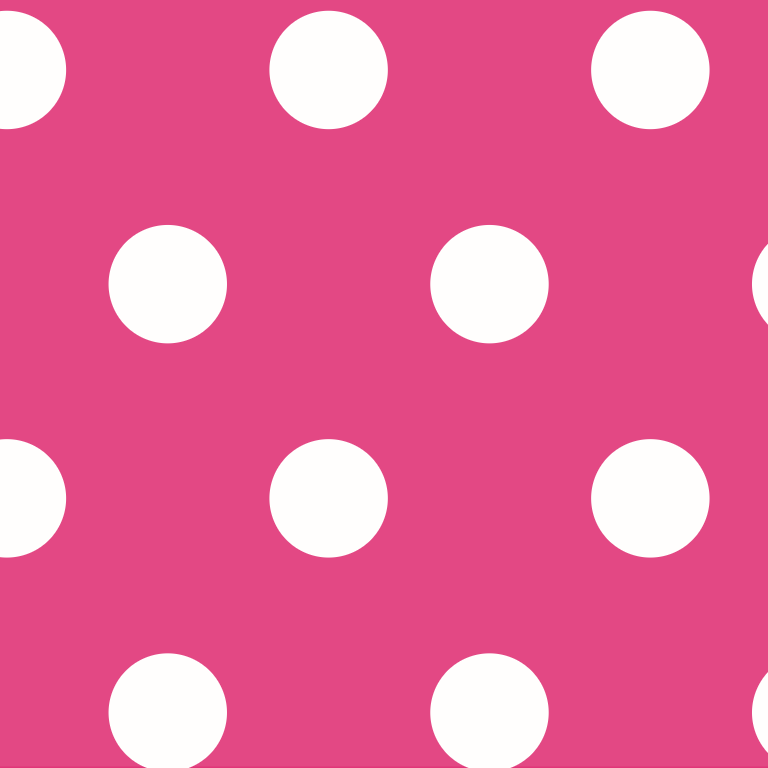
Reproduce this pattern procedurally as a Shadertoy shader.

```glsl
// Staggered polka dots: flat white discs on a pink ground.
// Each point is folded into its nearest lattice cell, with alternate rows
// shifted half a pitch, then shaded by the distance to that cell's disc.

const vec3 PINK = vec3(0.890, 0.282, 0.518);
const vec3 DEEP_PINK = vec3(0.88, 0.21, 0.47);
const vec3 WHITE = vec3(1.0, 0.996, 0.992);

const vec2 DOT_PITCH = vec2(0.4189, 0.2789);
const vec2 DOT_ORIGIN = vec2(0.0090, 0.9089);
const float DOT_RADIUS = 0.0771;
const float HEM_HEIGHT = 0.002;

// Offset from the nearest lattice point, odd rows shifted by half a pitch
vec2 staggeredCell(vec2 p, vec2 pitch) {
    vec2 grid = p / pitch;
    float row = floor(grid.y + 0.5);
    grid.x -= 0.5 * mod(row, 2.0);
    return (grid - floor(grid + 0.5)) * pitch;
}

float circleDistance(vec2 p, float radius) {
    return length(p) - radius;
}

// Coverage of a shape from its signed distance, one pixel soft
float coverage(float dist, float pixel) {
    return clamp(0.5 - dist / pixel, 0.0, 1.0);
}

void mainImage(out vec4 fragColor, in vec2 fragCoord) {
    float pixel = 1.0 / iResolution.y;
    vec2 uv = fragCoord * pixel;

    // Ground with a hairline hem along the lower edge
    vec3 color = mix(PINK, DEEP_PINK, coverage(uv.y - HEM_HEIGHT, pixel));

    // Dots
    vec2 cell = staggeredCell(uv - DOT_ORIGIN, DOT_PITCH);
    float dots = coverage(circleDistance(cell, DOT_RADIUS), pixel);
    color = mix(color, WHITE, dots);

    fragColor = vec4(color, 1.0);
}
```
